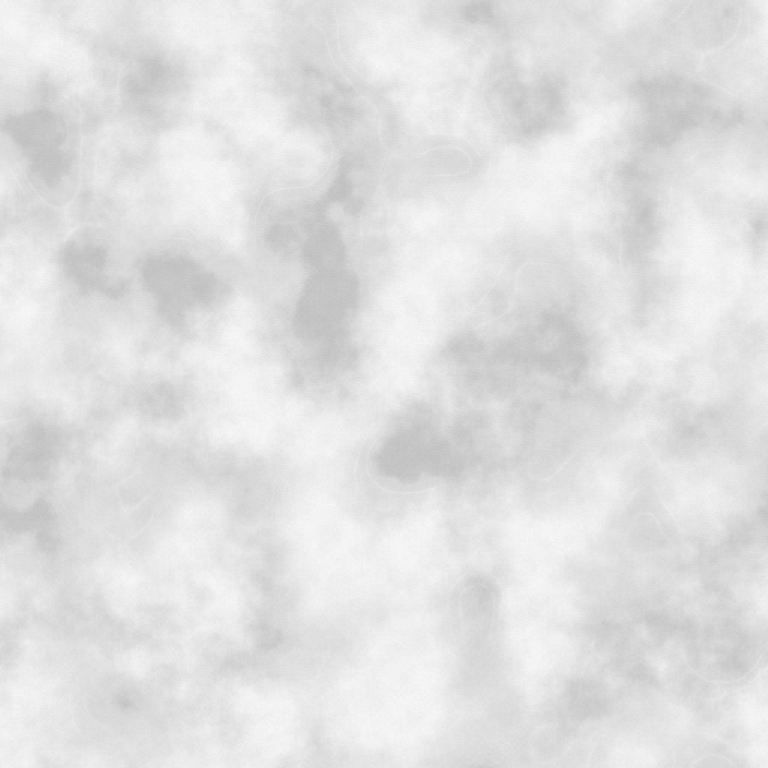
Reproduce this texture procedurally as a WebGL 2 fragment shader.

```glsl
#version 300 es
precision highp float;
// Seamless pale grey clouds with soft dark patches, wispy rims and fine grain.
uniform vec2 u_resolution;
out vec4 fragColor;

float hash(vec2 p) {
    return fract(sin(dot(p, vec2(127.1, 311.7))) * 43758.5453);
}

// Dot product of a random unit gradient with the offset from its lattice cell
float cornerSlope(vec2 cell, vec2 offset, float period, float seed) {
    float angle = 6.2832 * hash(mod(cell, period) + seed * 17.3);
    return dot(vec2(cos(angle), sin(angle)), offset);
}

// Gradient noise that wraps over the unit square
float noise(vec2 uv, float period, float seed) {
    vec2 p = (uv + seed * vec2(0.37, 0.61)) * period;
    vec2 i = floor(p), f = p - i;
    vec2 w = f * f * f * (f * (f * 6.0 - 15.0) + 10.0);
    vec2 e = vec2(1.0, 0.0);
    float low = mix(cornerSlope(i, f, period, seed),
                    cornerSlope(i + e.xy, f - e.xy, period, seed), w.x);
    float high = mix(cornerSlope(i + e.yx, f - e.yx, period, seed),
                     cornerSlope(i + e.xx, f - e.xx, period, seed), w.x);
    return mix(low, high, w.y);
}

float fbm(vec2 uv, float period, int octaves, float seed) {
    float sum = 0.0, amplitude = 1.0;
    for (int k = 0; k < octaves; k++) {
        sum += amplitude * noise(uv, period, seed + float(k));
        amplitude *= 0.55;
        period *= 2.0;
    }
    return sum;
}

void main() {
    vec2 uv = gl_FragCoord.xy / u_resolution;

    // Drifting cloud height: rounded shapes plus finer, unstretched billows
    vec2 p = uv + 0.045 * vec2(noise(uv, 5.0, 11.0), noise(uv, 5.0, 16.0));
    p += 0.012 * vec2(noise(uv, 14.0, 23.0), noise(uv, 14.0, 28.0));
    float shape = 0.85 * noise(p, 5.0, 6.0) + 0.6 * noise(p, 9.0, 8.0);
    float billow = fbm(uv, 20.0, 5, 4.0);

    // Blend hazy slopes with firmer, flat-bottomed patches
    float firm = smoothstep(-0.2, 0.25, noise(uv, 6.0, 31.0));
    float height = shape + mix(0.28, 0.14, firm) * billow;
    float hazy = smoothstep(-0.64, 0.42, height);
    float patchy = 0.08 + 0.4 * smoothstep(-0.36, -0.2, height)
                 + 0.5 * smoothstep(-0.24, 0.38, height);
    float grey = mix(0.755, 0.95, mix(hazy, patchy, firm));

    // Soft pale threads that run along the rims
    float drift = shape * 24.0 + 2.0 * fbm(uv, 7.0, 4, 41.0);
    float thread = pow(1.0 - abs(sin(drift)), 3.0);
    float rim = exp(-pow((shape + 0.1) / 0.14, 2.0));
    float broken = smoothstep(-0.2, 0.25, noise(uv, 8.0, 53.0));
    grey += 0.03 * thread * rim * broken;

    // Faint mottling and grain
    grey += 0.022 * fbm(uv, 28.0, 4, 61.0);
    grey += 0.02 * (hash(mod(floor(uv * 512.0), 512.0)) - 0.5);

    fragColor = vec4(vec3(min(grey, 0.962)), 1.0);
}
```
